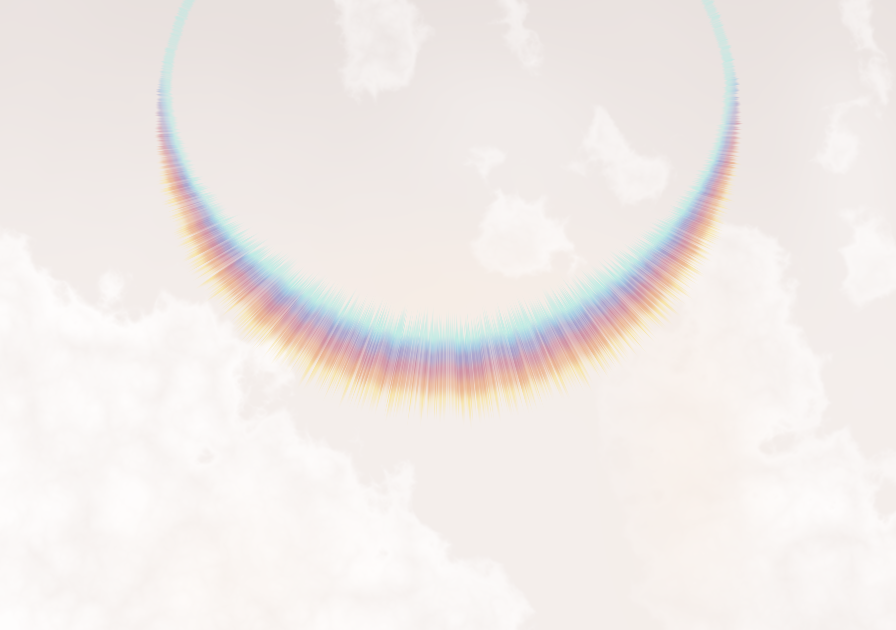
Give the GLSL for this background, as a Shadertoy shader.

```glsl
// Pale billowing clouds behind a hanging crescent of radial rainbow streaks.

float hash(vec2 p) {
    return fract(sin(dot(p, vec2(127.1, 311.7))) * 43758.5);
}

float noise(vec2 p) {
    vec2 cell = floor(p), f = fract(p);
    f = f * f * (3.0 - 2.0 * f);
    return mix(mix(hash(cell), hash(cell + vec2(1, 0)), f.x),
               mix(hash(cell + vec2(0, 1)), hash(cell + vec2(1, 1)), f.x), f.y);
}

float fbm(vec2 p) {
    float sum = 0.0, amp = 0.5;
    for (int i = 0; i < 5; i++) {
        sum += amp * noise(p);
        p = mat2(1.6, 1.2, -1.2, 1.6) * p + 3.7;
        amp *= 0.5;
    }
    return sum;
}

// Rounded lobes separated by thin creases.
float billow(vec2 p) {
    float sum = 0.0, amp = 0.5;
    for (int i = 0; i < 5; i++) {
        sum += amp * abs(2.0 * noise(p) - 1.0);
        p = mat2(1.6, 1.2, -1.2, 1.6) * p + 1.9;
        amp *= 0.55;
    }
    return sum;
}

float capsule(vec2 p, vec2 a, vec2 b, float radius) {
    vec2 pa = p - a, ba = b - a;
    return length(pa - ba * clamp(dot(pa, ba) / dot(ba, ba), 0.0, 1.0)) - radius;
}

float glow(vec2 p, vec2 center, vec2 size) {
    vec2 q = (p - center) / size;
    return exp(-dot(q, q));
}

// Whiteness of a cloud: bright rim, textured body fading to bodyLight.
float cloud(float dist, float puff, float bodyLight) {
    float cover = smoothstep(0.016, -0.024, dist);
    float rim = exp(-max(-dist, 0.0) * 24.0);
    return cover * mix(bodyLight + 1.1 * (puff - 0.36), 1.0, rim * 0.75);
}

vec3 sky(vec2 p) {
    vec3 shade = vec3(0.910, 0.880, 0.870), light = vec3(0.955, 0.932, 0.922);
    vec3 peach = vec3(0.980, 0.932, 0.890), white = vec3(0.998, 0.992, 0.990);
    float soft = fbm(p * 3.0);
    vec3 col = mix(light, shade, smoothstep(0.40, 1.1, p.y + 0.35 * (soft - 0.5)));
    col = mix(col, peach, 0.5 * glow(p, vec2(0.72, 0.52), vec2(0.30, 0.13)));

    float puff = billow(p * 10.0);
    float warp = 0.17 * (fbm(p * 7.0) - 0.48) + 0.13 * (puff - 0.36);

    // Lower left bank
    float left = capsule(p, vec2(0.0, 0.42), vec2(0.22, 0.36), 0.20);
    left = min(left, capsule(p, vec2(0.05, 0.1), vec2(0.47, 0.13), 0.21));
    left = min(left, capsule(p, vec2(0.5, 0.0), vec2(0.64, 0.03), 0.15));
    // Lower right bank, fading toward its left side
    float right = capsule(p, vec2(1.17, 0.55), vec2(1.18, 0.36), 0.09);
    right = min(right, capsule(p, vec2(1.22, 0.08), vec2(1.42, 0.04), 0.20));
    right = min(right, capsule(p, vec2(1.05, 0.37), vec2(1.16, 0.22), 0.09));
    float rightFade = mix(0.35, 1.0, smoothstep(0.98, 1.24, p.x));
    // Upper wisps
    float top = capsule(p, vec2(0.58, 1.0), vec2(0.63, 0.91), 0.030);
    top = min(top, capsule(p, vec2(0.81, 1.0), vec2(0.86, 0.85), 0.024));
    top = min(top, capsule(p, vec2(0.86, 0.85), vec2(1.04, 0.73), 0.028));
    top = min(top, capsule(p, vec2(0.74, 0.74), vec2(0.80, 0.66), 0.026));
    top = min(top, capsule(p, vec2(0.80, 0.66), vec2(0.95, 0.57), 0.030));
    // Upper right wisps
    float corner = capsule(p, vec2(1.28, 0.92), vec2(1.34, 0.74), 0.034);
    corner = min(corner, capsule(p, vec2(1.37, 1.0), vec2(1.40, 0.84), 0.030));
    corner = min(corner, capsule(p, vec2(1.33, 0.69), vec2(1.40, 0.55), 0.030));

    float banks = max(cloud(left + warp, puff, 0.60), rightFade * cloud(right + warp, puff, 0.46));
    float wisps = max(cloud(top + warp, puff, 0.45), cloud(corner + warp, puff, 0.55));
    float haze = 0.30 * glow(p, vec2(0.80, 0.80), vec2(0.20, 0.16))
               + 0.35 * glow(p, vec2(1.35, 0.76), vec2(0.10, 0.25));
    col = mix(col, white, haze * smoothstep(0.25, 0.65, soft));
    col = mix(col, white, clamp(max(banks, 0.8 * wisps), 0.0, 1.0));

    // Warm light in the lower banks
    float warm = glow(p, vec2(1.09, 0.26), vec2(0.11, 0.26))
               + 0.5 * glow(p, vec2(0.38, 0.08), vec2(0.18, 0.14));
    return mix(col, peach, 0.4 * warm);
}

// Rainbow from the outer rim (0) to the inner rim (1).
vec3 spectrum(float t) {
    vec3 col = vec3(0.97, 0.90, 0.66);
    col = mix(col, vec3(0.92, 0.71, 0.58), smoothstep(0.12, 0.31, t));
    col = mix(col, vec3(0.82, 0.58, 0.65), smoothstep(0.29, 0.48, t));
    col = mix(col, vec3(0.67, 0.64, 0.80), smoothstep(0.46, 0.61, t));
    col = mix(col, vec3(0.64, 0.79, 0.89), smoothstep(0.61, 0.73, t));
    return mix(col, vec3(0.70, 0.92, 0.89), smoothstep(0.70, 0.83, t));
}

// Streaked crescent, widest at the bottom; returns colour and opacity.
vec4 crescent(vec2 p, vec2 center, float radius) {
    vec2 q = p - center;
    float r = length(q), angle = atan(q.x, -q.y), down = cos(angle);
    float width = mix(0.020, 0.150, smoothstep(-0.25, 1.0, down));
    float coarse = noise(vec2(angle * 45.0, 2.0));
    float fine = noise(vec2(angle * 150.0, 7.0));
    float hair = noise(vec2(angle * 300.0, 11.0));
    float t = (radius - r) / width;
    float ragged = 0.12 * (fine - 0.5) + 0.20 * (hair - 0.5);
    float outer = smoothstep(-0.04, 0.30, t + ragged);
    float inner = 1.0 - smoothstep(0.74, 1.06, t + ragged);
    float streak = 0.40 + 0.16 * coarse + 0.30 * fine + 0.32 * hair;
    float strength = mix(0.55, 1.0, smoothstep(-0.4, 0.5, down));
    float hue = mix(0.85, t + 0.06 * (coarse - 0.5), smoothstep(-0.3, 0.3, down));
    return vec4(spectrum(hue), clamp(outer * inner * streak * strength, 0.0, 1.0));
}

void mainImage(out vec4 fragColor, in vec2 fragCoord) {
    vec2 p = fragCoord / iResolution.xy * vec2(1.42, 1.0);
    vec4 ring = crescent(p, vec2(0.710, 0.806), 0.464);
    fragColor = vec4(mix(sky(p), ring.rgb, ring.a), 1.0);
}
```
